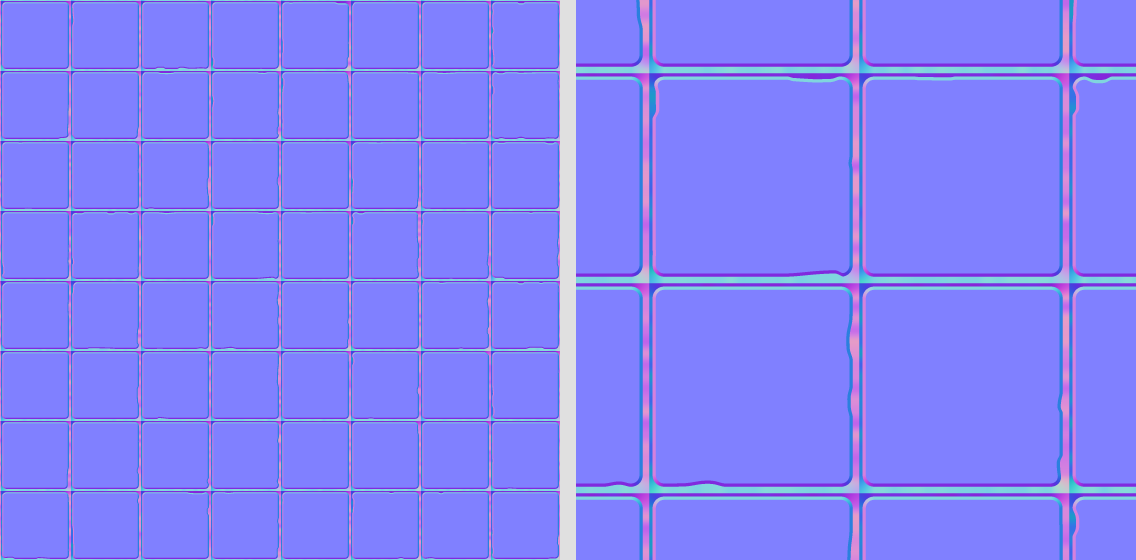
Left, the full canvas; right, a detail of the centre.
This texture map is drawn by a WebGL 2 fragment shader. Its source:

```glsl
#version 300 es
precision highp float;
// Tangent-space normal map of a square tile grid: flat tiles with a thin raised
// rim, bevels falling into narrow joints, rounded corners and a little edge wear.
// Each tile is a rounded-box distance; its direction gives the normal's tilt.

#define TILES 8.0            // repeats across and down
#define JOINT_SHIFT 0.015625 // joint offset from the canvas edge, in tiles
#define BEVEL_WIDE 0.03125   // bevel on the right and bottom of a tile
#define BEVEL_THIN 0.015625  // bevel on the left and top of a tile
#define RIM 0.015625         // width of the raised rim
#define CORNER 0.055         // corner radius
#define TILT 0.67            // sideways part of the slope normals
#define CHIP_DEPTH 0.016     // how far wear eats into a tile
#define CHIP_FREQ 7.0        // wear features per tile side
#define GRAIN_FREQ 18.0      // fine roughness per tile side
#define SAMPLES 4            // supersampling per axis

uniform vec2 u_resolution;
out vec4 fragColor;

float hash(vec2 p) {
    vec3 q = fract(vec3(p.xyx) * vec3(0.1031, 0.1030, 0.0973));
    q += dot(q, q.yzx + 33.33);
    return fract((q.x + q.y) * q.z);
}

// Value noise along a line, wrapping over the whole canvas.
float lineNoise(float along, float freq, float line) {
    float x = along * freq;
    float i = floor(x);
    float f = fract(x);
    float period = TILES * freq;
    float a = hash(vec2(mod(i, period), line));
    float b = hash(vec2(mod(i + 1.0, period), line));
    return mix(a, b, f * f * (3.0 - 2.0 * f));
}

// Sparse chips: only some short stretches of an edge are worn.
float chip(float along, float line) {
    float worn = smoothstep(0.6, 0.8, lineNoise(along, 1.0, line + 7.0));
    float bite = smoothstep(0.68, 0.9, lineNoise(along, CHIP_FREQ, line));
    return CHIP_DEPTH * worn * bite;
}

vec3 tileNormal(vec2 uv) {
    vec2 grid = uv * TILES + vec2(-JOINT_SHIFT, JOINT_SHIFT);
    vec2 id = mod(floor(grid), TILES);
    vec2 p = fract(grid) - 0.5;
    vec2 facing = vec2(p.x < 0.0 ? -1.0 : 1.0, p.y < 0.0 ? 1.0 : -1.0);

    // Distance inward from each bevel, with wear along both edges
    vec2 line = id * 3.0 + facing + vec2(40.0, 90.0);
    vec2 bevel = mix(vec2(BEVEL_THIN), vec2(BEVEL_WIDE), step(0.0, facing));
    bevel += vec2(chip(grid.y, line.x), chip(grid.x, line.y));
    vec2 inside = 0.5 - abs(p) - bevel;

    // Rounded corner distance and outward direction
    vec2 k = max(CORNER - inside, 0.0);
    float reach = length(k);
    float depth = CORNER - reach;
    if (depth > RIM) return vec3(0.0, 0.0, 1.0);
    vec2 tilt = facing * k / max(reach, 1e-4) * TILT;

    // The rim leans inward, the bevel outward; both are grainy
    float grainX = lineNoise(grid.y, GRAIN_FREQ, line.x + 130.0);
    float grainY = lineNoise(grid.x, GRAIN_FREQ, line.y + 170.0);
    float upright = k.x / (k.x + k.y);
    if (depth > 0.0) {
        tilt *= -1.0;
    } else {
        tilt *= mix(0.93 + 0.14 * grainY, 0.75 + 0.45 * grainX, upright);
        tilt.y += upright * (grainX - 0.5) * 0.45;
        tilt.x += (1.0 - upright) * (grainY - 0.5) * 0.12;
    }
    return vec3(tilt, sqrt(max(1.0 - dot(tilt, tilt), 0.0)));
}

void main() {
    // Average the encoded normals over the pixel
    vec3 color = vec3(0.0);
    for (int j = 0; j < SAMPLES; j++) {
        for (int i = 0; i < SAMPLES; i++) {
            vec2 jitter = (vec2(i, j) + 0.5) / float(SAMPLES) - 0.5;
            vec2 uv = (gl_FragCoord.xy + jitter) / u_resolution;
            color += tileNormal(uv) * 0.5 + 0.5;
        }
    }
    fragColor = vec4(color / float(SAMPLES * SAMPLES), 1.0);
}
```
